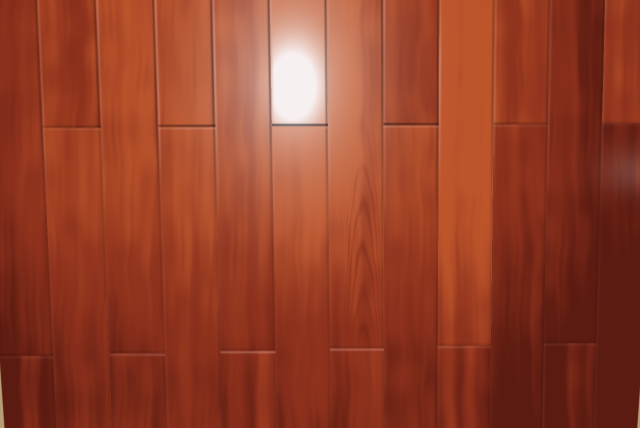
Write a WebGL 1 fragment shader that draws this texture.

```glsl
precision highp float;
uniform vec2 u_resolution;

// Layout, in canvas heights (the canvas is ASPECT wide)
const float ASPECT = 1.5;
const float WIDTH_TOP = 0.133;
const float WIDTH_BOTTOM = 0.126;
const float SEAM_TOP = 0.766;
const float SEAM_BOTTOM = 0.775;
const float SKEW = 0.004;
const float JOINT_ODD = 0.707;
const float JOINT_EVEN = 0.187;
const float LINE = 0.003;

// Wood and light
const vec3 DARK = vec3(0.36, 0.105, 0.065);
const vec3 MID = vec3(0.55, 0.19, 0.11);
const vec3 BRIGHT = vec3(0.74, 0.33, 0.165);
const vec3 BEVEL = vec3(0.86, 0.62, 0.56);
const vec3 GLARE = vec3(0.97, 0.94, 0.94);
const vec3 TRIM = vec3(0.72, 0.62, 0.46);
const vec2 LAMP = vec2(0.687, 0.795);

float hash(vec2 p) {
  return fract(sin(dot(p, vec2(12.9898, 78.233))) * 43758.5453);
}

float noise(vec2 p) {
  vec2 i = floor(p);
  vec2 f = fract(p);
  f = f * f * (3.0 - 2.0 * f);
  return mix(mix(hash(i), hash(i + vec2(1.0, 0.0)), f.x),
             mix(hash(i + vec2(0.0, 1.0)), hash(i + vec2(1.0, 1.0)), f.x), f.y);
}

float bell(float d, float width) {
  return exp(-d * d / (width * width));
}

float spot(vec2 d, vec2 size) {
  d /= size;
  return exp(-dot(d, d));
}

// Brightness offset from streaks, fine fibres and arched figure
float grain(vec2 p, float u, vec2 id, float streakiness) {
  vec2 q = p + id * vec2(3.7, 5.3);
  q.x += 0.012 * (noise(q * vec2(6.0, 12.0)) - 0.5);
  float ribbon = noise(q * vec2(42.0, 1.3)) - 0.5;
  float fibre = noise(q * vec2(120.0, 7.0)) - 0.5;
  float mottle = noise(q * vec2(24.0, 17.0)) - 0.5;
  float v = u - 0.62;
  float wave = 0.5 + 0.5 * sin(64.0 * (p.y + 2.8 * v * v) + 2.5 * mottle);
  float arched = step(abs(id.x), 0.5) * id.y * bell(p.y - 0.42, 0.24) * bell(v, 0.36);
  return streakiness * ribbon + 0.12 * fibre + 0.13 * mottle
       - 0.19 * arched * pow(wave, 4.0);
}

vec3 floorColor(vec2 p) {
  // Columns narrow toward the bottom
  float width = mix(WIDTH_BOTTOM, WIDTH_TOP, p.y);
  float across = (p.x - mix(SEAM_BOTTOM, SEAM_TOP, p.y)) / width;
  across += SKEW * across * across;
  float column = floor(across);
  float u = across - column;
  float seam = (u - step(0.5, u)) * width;

  // Staggered end joints
  float odd = mod(column, 2.0);
  float joint = mix(JOINT_EVEN + 0.003 * column, JOINT_ODD + 0.001 * column, odd);
  float end = p.y - joint;
  float upper = step(0.0, end);
  vec2 id = vec2(column, upper);

  // Tone of each plank
  float cycle = cos(2.0944 * (column - 2.3)) * smoothstep(-6.0, 2.0, column);
  float tone = 0.12 * (hash(id + 4.0) - 0.5);
  tone += mix(-0.03 * (column + 1.0) * odd, 0.3 * cycle, upper);
  float streakiness = mix(0.18, 0.34, hash(id + 9.0));
  streakiness += 0.2 * (1.0 - upper) * (1.0 - odd);

  // Room light falls off toward the sides and the bottom
  float side = abs(p.x / ASPECT - 0.47) * 2.0;
  float light = 0.88 - 0.5 * side * side - 0.48 * (1.0 - smoothstep(0.0, 0.65, p.y));
  float shade = clamp(light + tone + grain(p, u, id, streakiness), 0.0, 1.0);
  vec3 color = mix(DARK, MID, smoothstep(0.0, 0.5, shade));
  color = mix(color, BRIGHT, smoothstep(0.42, 1.0, shade));

  // Reflected lamp, sharpest on one glossy board
  vec2 toLamp = p - LAMP;
  float glossy = mix(0.3, 1.0, upper * step(abs(column + 1.0), 0.5));
  float glare = 0.45 * spot(toLamp - vec2(0.0, 0.03), vec2(0.2, 0.27));
  glare += 0.95 * glossy * spot(toLamp, vec2(0.075, 0.11));
  glare += 0.16 * spot(p - vec2(1.48, 0.6), vec2(0.07, 0.05));
  color = mix(color, GLARE, clamp(glare, 0.0, 1.0));

  // Seams: a dark groove with a lit bevel, both fading away from the lamp
  float sheen = smoothstep(0.45, 0.85, p.y) * bell(p.x - LAMP.x, 0.6);
  float wear = 0.4 + 0.6 * noise(vec2(floor(across + 0.5) * 7.0, p.y * 6.0));
  color *= 1.0 - (0.1 + 0.28 * sheen) * bell(seam + 0.003, LINE);
  color = mix(color, BEVEL, (0.06 + 0.7 * sheen) * wear * bell(seam - 0.002, LINE));

  // End joints
  float nearLamp = bell(p.x - LAMP.x, 0.4);
  color *= 1.0 - (0.1 + 0.45 * odd * nearLamp) * bell(end - 0.002, LINE);
  color = mix(color, BEVEL, (0.05 + 0.36 * nearLamp) * bell(end + 0.004, LINE));

  // Pale trim slivers in the lower corners
  float fromSide = min(p.x, ASPECT - p.x + 0.004);
  float sliver = 0.012 * (1.0 - p.y / 0.17);
  return mix(color, TRIM, 1.0 - smoothstep(sliver - 0.003, sliver, fromSide));
}

void main() {
  // Four samples per pixel soften the plank edges
  vec3 sum = vec3(0.0);
  for (int i = 0; i < 4; i++) {
    float n = float(i);
    vec2 offset = vec2(mod(n, 2.0), floor(n * 0.5)) * 0.5 - 0.25;
    vec2 uv = (gl_FragCoord.xy + offset) / u_resolution;
    sum += floorColor(uv * vec2(ASPECT, 1.0));
  }
  gl_FragColor = vec4(sum * 0.25, 1.0);
}
```
